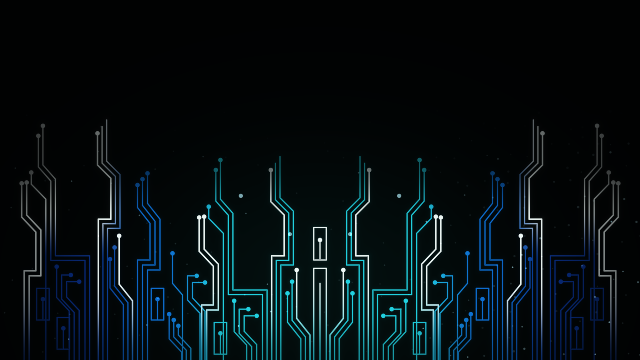
This background is drawn by a WebGL 1 fragment shader. Its source:

```glsl
precision highp float;
// Mirrored circuit traces rising from the lower edge of a near-black field.
// Bundles of parallel bent segments form a motif, repeated outward and upward;
// position sets the tint (cyan, blue, navy, grey) and hashed dust is added.

uniform vec2 u_resolution;

const float HEIGHT = 432.0;              // canvas height in design units
const vec2 MOTIF_SHIFT = vec2(213.0, 41.0);
const float LINE_HALF = 0.75;
const float NODE_RADIUS = 2.7;
const float FLOOR = -90.0;
const float DUST_CELL = 17.0;
const vec3 NIGHT = vec3(0.004, 0.008, 0.009);
const vec3 HAZE = vec3(0.008, 0.052, 0.050);
const vec3 CYAN = vec3(0.13, 0.82, 0.88);
const vec3 BLUE = vec3(0.05, 0.43, 0.82);
const vec3 NAVY = vec3(0.03, 0.17, 0.50);
const vec3 WHITE = vec3(0.93, 0.97, 0.96);

float unitsPerPixel;
vec2 ink = vec2(0.0);                    // coverage: tinted, white
float glow = 0.0;

float hash(vec2 p) {
    return fract(sin(dot(p, vec2(127.1, 311.7))) * 43758.5453);
}

float cover(float d, float radius) {
    return 1.0 - smoothstep(radius - 0.5 * unitsPerPixel, radius + 0.5 * unitsPerPixel, d);
}

float segment(vec2 p, vec2 a, vec2 b) {
    vec2 ab = b - a;
    return length(p - a - ab * clamp(dot(p - a, ab) / dot(ab, ab), 0.0, 1.0));
}

void paint(float d, float radius, float white) {
    ink = max(ink, cover(d, radius) * vec2(1.0 - white, white));
    glow = max(glow, exp(-max(d - radius, 0.0) * 0.45));
}

void node(vec2 p, vec2 center, float white) {
    paint(length(p - center), NODE_RADIUS, white);
}

// columns: x at top, middle, bottom; bends: slant start, slant end, jog height
// rows: line spacing, top, top change; counts: lines, white lines, end nodes
void bundle(vec2 p, vec3 columns, vec3 bends, vec3 rows, vec3 counts) {
    for (int i = 0; i < 3; i++) {
        float k = float(i);
        if (k >= counts.x) break;
        float offset = k * rows.x;
        float white = step(k + 0.5, counts.y);
        vec3 x = columns + offset;
        vec2 slant = bends.xy + 0.42 * offset * sign(columns.y - columns.x);
        float jog = bends.z + offset * sign(columns.z - columns.y);
        vec2 top = vec2(x.x, rows.y + k * rows.z);
        float d = segment(p, top, vec2(x.x, slant.x));
        d = min(d, segment(p, vec2(x.x, slant.x), vec2(x.y, slant.y)));
        d = min(d, segment(p, vec2(x.y, slant.y), vec2(x.y, jog)));
        d = min(d, segment(p, vec2(x.y, jog), vec2(x.z, jog + 0.01)));
        d = min(d, segment(p, vec2(x.z, jog), vec2(x.z, FLOOR)));
        paint(d, LINE_HALF + 0.15 * white, white);
        if (k < counts.z) node(p, top, white);
    }
}

void hooks(vec2 p) {
    bundle(p, vec3(97, 82, 82), vec3(32, 16, 0), vec3(-6, 61, -8), vec3(2, 0, 0));
    for (int i = 0; i < 2; i++) {
        float k = float(i);
        vec2 tip = vec2(86.0 - 10.0 * k, 61.0 - 8.0 * k);
        paint(segment(p, tip, vec2(97.0 - 6.0 * k, tip.y)), LINE_HALF, 0.0);
        node(p, tip, 0.0);
    }
}

void frame(vec2 p, vec2 center, vec2 halfSize, float white) {
    vec2 q = abs(p - center) - halfSize;
    float d = length(max(q, 0.0)) + min(max(q.x, q.y), 0.0);
    paint(abs(d), LINE_HALF, white);
}

void cell(vec2 p, vec2 center) {
    frame(p, center, vec2(7.5, 19.0), 0.0);
    paint(segment(p, center + vec2(0, 6), center - vec2(0, 19)), LINE_HALF, 0.0);
    node(p, center + vec2(0, 6), 0.0);
}

void motif(vec2 p, float tile) {
    vec2 inner = p + vec2(5.0, -3.0) * tile;
    bundle(inner, vec3(59, 43, 58), vec3(190, 174, 125), vec3(-5.5, 228, 8), vec3(3, 1, 1));
    bundle(p, vec3(28, 12, 12), vec3(50, 30, 0), vec3(5.5, 108, -14), vec3(3, 1, 3));
    bundle(p, vec3(119.5, 104.5, 63.5), vec3(193, 176, 84), vec3(5.5, 240, -12), vec3(2, 0, 2));
    bundle(p, vec3(133.5, 116, 116), vec3(170, 152, 60), vec3(6, 184, 0), vec3(1, 0, 1));
    bundle(p, vec3(139, 122, 136), vec3(133, 115, 60), vec3(6, 172, -1), vec3(2, 2, 2));
    bundle(p, vec3(103, 88, 88), vec3(34, 18, 0), vec3(6, 71, 0), vec3(1, 0, 1));
    hooks(p);
    cell(p, vec2(119.5, 26));
}

vec3 tint(vec2 p) {
    vec3 c = mix(CYAN, BLUE, smoothstep(110.0, 190.0, p.x));
    c = mix(c, NAVY, smoothstep(200.0, 285.0, p.x));
    return mix(c, WHITE, smoothstep(120.0, 185.0, p.y) * smoothstep(225.0, 265.0, p.x));
}

float dust(vec2 p) {
    vec2 id = floor(p / DUST_CELL);
    float rnd = hash(id);
    vec2 center = (id + 0.2 + 0.6 * vec2(hash(id + 7.3), hash(id + 19.1))) * DUST_CELL;
    float reach = smoothstep(20.0, 310.0, p.x) * 0.4 + 0.16;
    float height = 1.0 - smoothstep(150.0, 310.0, p.y);
    float strength = 0.1 + 0.7 * pow(hash(id + 3.7), 5.0);
    return cover(length(p - center), 0.7 + 1.4 * rnd) * step(rnd, reach) * height * strength;
}

void main() {
    unitsPerPixel = HEIGHT / u_resolution.y;
    vec2 p = (gl_FragCoord.xy - vec2(0.5 * u_resolution.x, 0.0)) * unitsPerPixel;
    float dustInk = dust(p);
    p.x = abs(p.x);

    // Repeated motif and the bundles between its copies
    for (int i = 0; i < 2; i++) motif(p - MOTIF_SHIFT * float(i), float(i));
    bundle(p, vec3(207, 192, 207), vec3(188, 169, 108), vec3(6, 224, -7), vec3(3, 0, 3));
    bundle(p, vec3(170, 155, 155), vec3(30, 14, 0), vec3(5.5, 41, 7), vec3(3, 0, 3));
    bundle(p, vec3(177, 165, 165), vec3(92, 78, 50), vec3(6, 128, 0), vec3(1, 0, 1));
    hooks(p - vec2(62, 40));
    cell(p, vec2(195, 67));
    cell(p, vec2(308, 32));

    // Central column
    frame(p, vec2(0, 139.5), vec2(7.5, 19.5), 1.0);
    paint(segment(p, vec2(0, 144), vec2(0, 120)), LINE_HALF, 1.0);
    node(p, vec2(0, 144), 1.0);
    frame(p, vec2(0, 10), vec2(7.5, 100), 1.0);
    paint(segment(p, vec2(0, 92), vec2(0, FLOOR)), LINE_HALF, 1.0);

    // Field, light and dust
    float haze = exp(-dot((p - vec2(0, 95)) / vec2(210, 150), (p - vec2(0, 95)) / vec2(210, 150)));
    vec3 color = NIGHT + HAZE * haze;
    vec3 base = tint(p);
    vec3 pale = mix(base, WHITE, smoothstep(-10.0, 100.0, p.y));
    float fade = mix(1.0, 0.42, smoothstep(165.0, 235.0, p.y));
    fade *= 1.0 - 0.6 * smoothstep(245.0, 385.0, p.x);
    fade *= mix(0.7, 1.0, smoothstep(0.0, 60.0, p.y));
    color += base * glow * fade * 0.05;
    color = mix(color, base, ink.x * fade);
    color = mix(color, pale, ink.y * fade);
    float sparks = cover(length(p - vec2(95, 197)), 2.5) + cover(length(p - vec2(36, 151)), 2.3);
    color += vec3(0.55, 0.72, 0.76) * (dustInk + sparks * 0.85);
    gl_FragColor = vec4(min(color, 1.0), 1.0);
}
```
